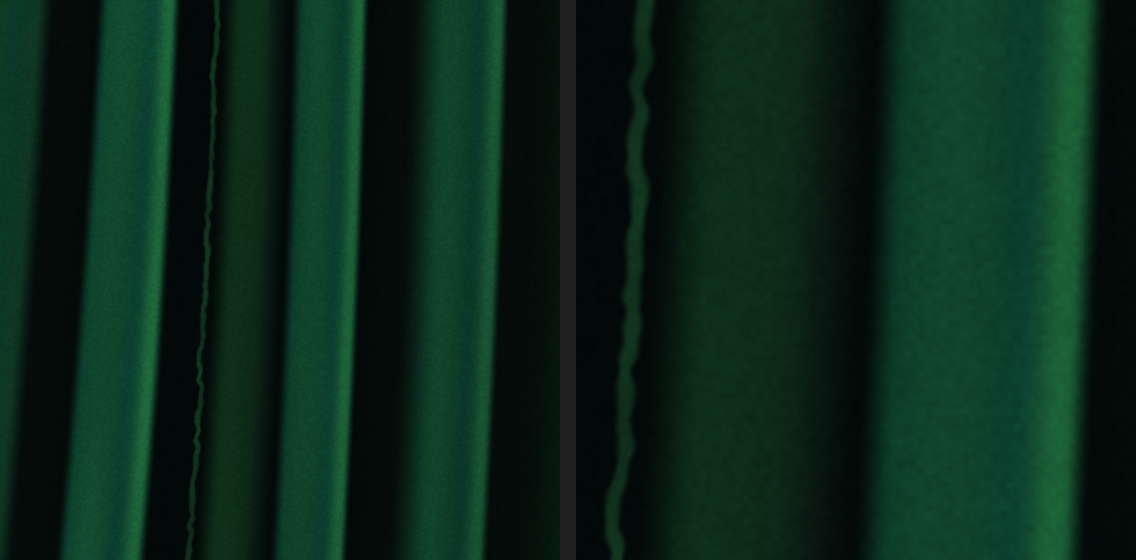
Left: the whole. Right: its middle third, enlarged.
Reproduce this texture procedurally as a WebGL 1 fragment shader.

```glsl
precision highp float;
// Dark green draped cloth: leaning soft folds with lit edges and one frayed thread.
uniform vec2 u_resolution;

const vec3 SHADOW = vec3(0.010, 0.036, 0.033);
const vec3 WARM_SHADOW = vec3(0.024, 0.048, 0.036);
const vec3 BODY = vec3(0.058, 0.248, 0.155);
const vec3 TEAL = vec3(0.030, 0.228, 0.180);
const vec3 LIT_EDGE = vec3(0.112, 0.385, 0.220);
const vec3 OLIVE = vec3(0.060, 0.205, 0.105);
const vec3 THREAD = vec3(0.075, 0.220, 0.125);

float hash(vec2 p) {
  p = fract(p * vec2(0.1031, 0.1137));
  p += dot(p, p.yx + 33.33);
  return fract((p.x + p.y) * p.x * 7.31 + p.y * 91.7);
}

// Smooth cell noise in 0..1
float noise(vec2 p) {
  vec2 i = floor(p), f = fract(p);
  f = f * f * (3.0 - 2.0 * f);
  float low = mix(hash(i), hash(i + vec2(1.0, 0.0)), f.x);
  float high = mix(hash(i + vec2(0.0, 1.0)), hash(i + 1.0), f.x);
  return mix(low, high, f.y);
}

float bump(float x, float center, float width) {
  float d = (x - center) / width;
  return exp(-d * d);
}

// Straightens the drape: the left side leans more than the right
float straighten(vec2 p) {
  float lean = mix(0.075, 0.040, smoothstep(0.1, 0.5, p.x));
  float bow = 0.004 * sin(p.y * 3.1416);
  return p.x + (1.0 - p.y) * lean - bow;
}

// Left edge, right edge, left softness, right softness
vec4 foldSpan(int i) {
  if (i == 0) return vec4(-0.080, 0.083, 0.020, 0.018);
  if (i == 1) return vec4(0.184, 0.316, 0.012, 0.009);
  if (i == 2) return vec4(0.413, 0.500, 0.018, 0.026);
  if (i == 3) return vec4(0.532, 0.653, 0.012, 0.008);
  if (i == 4) return vec4(0.762, 0.903, 0.034, 0.009);
  return vec4(1.000, 1.150, 0.045, 0.020);
}

// Brightness, strength of lit edge, amount of olive
vec3 foldLook(int i) {
  if (i == 0) return vec3(0.94, 0.08, 0.35);
  if (i == 1) return vec3(1.06, 0.95, 0.0);
  if (i == 2) return vec3(0.86, 0.0, 1.0);
  if (i == 3) return vec3(1.00, 0.95, 0.0);
  if (i == 4) return vec3(0.96, 0.80, 0.12);
  return vec3(0.42, 0.0, 0.6);
}

float foldMask(float x, vec4 span) {
  float rise = smoothstep(span.x - span.z, span.x + span.z, x);
  float fall = smoothstep(span.y - span.w, span.y + span.w, x);
  return rise * (1.0 - fall);
}

// Colour across one fold, with s running from 0 at its left to 1 at its right
vec3 foldColor(float s, float y, vec3 look, float seed) {
  vec3 color = mix(BODY, OLIVE, look.z);
  float teal = 0.75 * bump(s, 0.68, 0.13) + 0.35 * bump(s, 0.05, 0.12);
  color = mix(color, TEAL, teal * (1.0 - look.z));
  color *= 1.0 + 0.10 * bump(s, 0.32, 0.18);
  color = mix(color, LIT_EDGE, look.y * bump(s, 0.90, 0.12));
  color.g *= 1.0 - 0.28 * look.z * smoothstep(0.55, 1.0, s);
  float drift = noise(vec2(s * 3.0 + seed * 7.0, y * 3.0)) - 0.5;
  return color * look.x * (1.0 + 0.12 * drift);
}

// Coverage of a thin wavering thread with a ragged outline
float threadMask(float x, float y, float center, float halfWidth) {
  float waver = 0.006 * (noise(vec2(3.0, y * 14.0)) - 0.5);
  waver += 0.005 * (noise(vec2(9.0, y * 65.0)) - 0.5);
  float ragged = halfWidth * (0.75 + 0.5 * noise(vec2(5.0, y * 110.0)));
  float d = abs(x - center - waver);
  return 1.0 - smoothstep(ragged * 0.35, ragged * 1.6, d);
}

void main() {
  vec2 p = gl_FragCoord.xy / u_resolution;
  float x = straighten(p);

  // Shadows between the folds
  float warmth = bump(x, 0.125, 0.045) + smoothstep(0.64, 0.72, x);
  vec3 color = mix(SHADOW, WARM_SHADOW, min(warmth, 1.0) * 0.8);

  // Folds
  for (int i = 0; i < 6; i++) {
    vec4 span = foldSpan(i);
    float s = (x - span.x) / (span.y - span.x);
    vec3 cloth = foldColor(s, p.y, foldLook(i), float(i));
    color = mix(color, cloth, foldMask(x, span));
  }

  // Loose thread
  float fade = 0.70 + 0.30 * noise(vec2(1.0, p.y * 24.0));
  color = mix(color, THREAD, fade * threadMask(x, p.y, 0.388, 0.0042));

  // Fine weave and grain
  float weave = sin(p.y * 640.0 + p.x * 180.0) * sin(p.x * 560.0 - p.y * 90.0);
  float grain = noise(p * 230.0) + 0.5 * noise(p * 410.0 + 17.0) - 0.75;
  color *= 1.0 + 0.015 * weave + 0.09 * grain;
  color += 0.006 * grain;

  gl_FragColor = vec4(clamp(color, 0.0, 1.0), 1.0);
}
```
